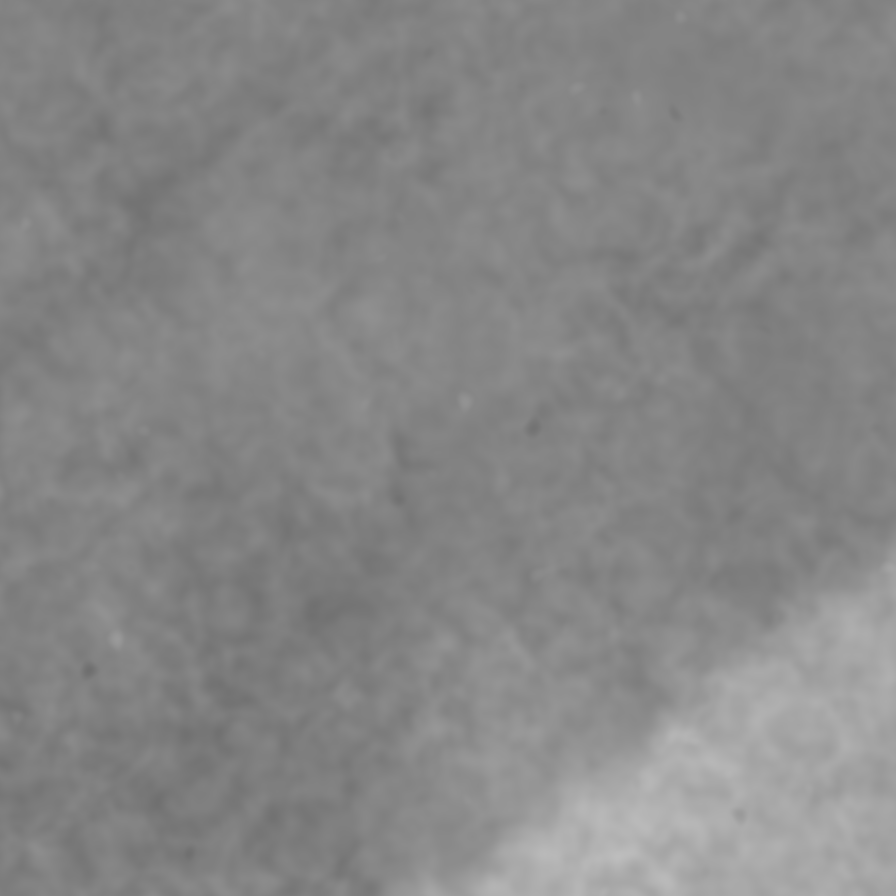
A WebGL 1 fragment shader for this texture:

```glsl
precision highp float;
// Soft grey mottled surface with faint diagonal streaks and a pale lower right corner.
uniform vec2 u_resolution;

#define BASE_GREY 0.517
#define CORNER_LIFT 0.125
#define HALO_LIFT 0.06
#define SHADE_DEPTH 0.036
#define CLOUD_AMOUNT 0.045
#define GRAIN_AMOUNT 0.058
#define STREAK_AMOUNT 0.045
#define SPECK_AMOUNT 0.09
#define GRAIN_SCALE 30.0

// Sineless hash to a pair in -1..1
vec2 hash2(vec2 p) {
  vec3 q = fract(vec3(p.xyx) * vec3(0.1031, 0.1030, 0.0973));
  q += dot(q, q.yzx + 33.33);
  return fract((q.xx + q.yz) * q.zy) * 2.0 - 1.0;
}

float corner(vec2 cell, vec2 offset, vec2 f) {
  return dot(hash2(cell + offset), f - offset);
}

// Gradient noise, centred on zero
float noise(vec2 p) {
  vec2 cell = floor(p);
  vec2 f = p - cell;
  vec2 w = f * f * f * (f * (f * 6.0 - 15.0) + 10.0);
  float low = mix(corner(cell, vec2(0.0), f), corner(cell, vec2(1.0, 0.0), f), w.x);
  float high = mix(corner(cell, vec2(0.0, 1.0), f), corner(cell, vec2(1.0), f), w.x);
  return mix(low, high, w.y);
}

float fbm(vec2 p) {
  float sum = 0.0;
  float weight = 1.0;
  for (int i = 0; i < 3; i++) {
    sum += weight * noise(p);
    p = mat2(1.6, 1.2, -1.2, 1.6) * p + 17.3;
    weight *= 0.55;
  }
  return sum;
}

// Noise stretched along the given direction
float streaks(vec2 p, vec2 along, vec2 scale) {
  vec2 across = vec2(-along.y, along.x);
  return noise(vec2(dot(p, along), dot(p, across)) * scale + 61.0);
}

// Round soft falloff around a centre
float blob(vec2 p, vec2 centre, vec2 radius) {
  vec2 d = (p - centre) / radius;
  return exp(-dot(d, d));
}

// Broad light and dark areas
float tone(vec2 p) {
  vec2 warped = p + 0.05 * vec2(fbm(p * 6.0 + 5.0), fbm(p * 6.0 + 40.0));
  float inside = dot(warped, vec2(0.593, -0.805)) - 0.285;
  float light = CORNER_LIFT * smoothstep(-0.04, 0.045, inside);
  light += HALO_LIFT * blob(warped, vec2(0.64, 0.12), vec2(0.22, 0.17));

  float band = dot(warped, vec2(-0.72, 0.69)) - 0.41;
  float shade = 0.8 * exp(-band * band * 900.0) * smoothstep(0.45, 0.25, p.x);
  shade += blob(warped, vec2(0.17, 0.17), vec2(0.22, 0.18));
  shade += 0.6 * blob(warped, vec2(0.36, 0.40), vec2(0.14, 0.10));
  shade += 0.6 * blob(warped, vec2(0.90, 0.40), vec2(0.20, 0.08));
  return light - SHADE_DEPTH * shade + CLOUD_AMOUNT * fbm(p * 4.0 + 9.0);
}

void main() {
  vec2 p = gl_FragCoord.xy / u_resolution;

  // Fine mottling that fades out in calm patches
  float activity = 0.75 + 0.9 * noise(p * 5.0 + 23.0) + 0.35 * smoothstep(0.7, 0.1, p.y);
  activity = clamp(activity, 0.25, 1.3);
  vec2 bent = p + 0.012 * vec2(noise(p * 14.0 + 3.0), noise(p * 14.0 + 71.0));
  float grain = noise(bent * GRAIN_SCALE) + 0.6 * noise(bent * GRAIN_SCALE * 1.9 + 31.0);

  // Faint creases in two crossing directions
  float rising = streaks(bent, vec2(0.78, 0.62), vec2(9.0, 32.0));
  float falling = streaks(bent, vec2(0.66, -0.75), vec2(9.0, 36.0));
  float side = smoothstep(-0.25, 0.25, noise(p * 4.0 + 90.0) + 0.5 * (p.y - 0.5));
  float crease = mix(falling, rising, side);

  // Sparse bright and dark specks
  float spot = noise(p * 26.0 + 150.0);
  float speck = smoothstep(0.38, 0.75, spot) - smoothstep(0.42, 0.8, -spot);

  float grey = BASE_GREY + tone(p);
  grey += activity * (GRAIN_AMOUNT * grain + STREAK_AMOUNT * crease);
  grey += SPECK_AMOUNT * speck;
  gl_FragColor = vec4(vec3(grey), 1.0);
}
```
